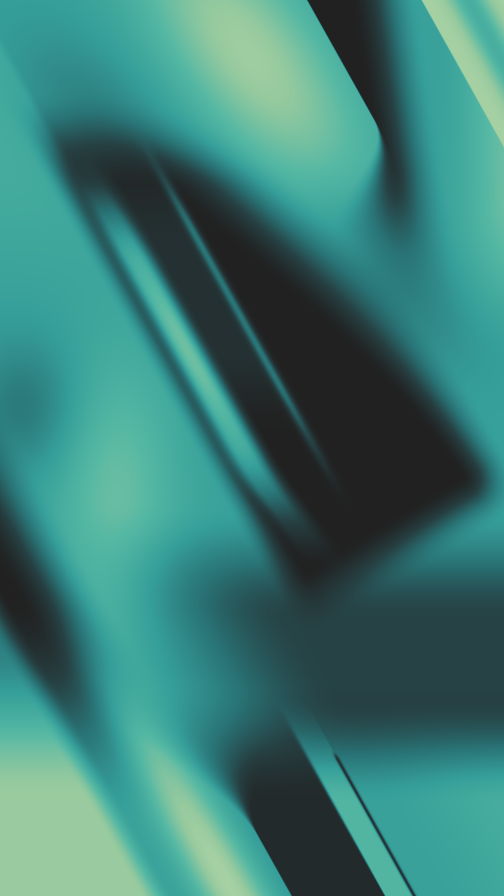
This background is drawn by a Shadertoy shader. Its source:

```glsl
const float SLANT = 0.56;
const float DARK = 0.0;
const float SLATE = 0.21;
const float TEAL = 0.62;
const float CREAM = 1.08;

// Soft elliptical glow, 1 at its centre
float glow(vec2 p, vec2 centre, vec2 radius) {
    vec2 d = (p - centre) / radius;
    return exp(-dot(d, d));
}

// Soft ridge along one axis
float ridge(float x, float centre, float width) {
    float d = (x - centre) / width;
    return exp(-d * d);
}

// Rises from 0 to 1 around an edge
float rise(float x, float edge, float softness) {
    return smoothstep(edge - softness, edge + softness, x);
}

float band(float x, float left, float right, float softLeft, float softRight) {
    return rise(x, left, softLeft) * (1.0 - rise(x, right, softRight));
}

// Charcoal to cream, in steps of 0.2
vec3 palette(float tone) {
    vec3 ramp[7] = vec3[7](
        vec3(0.13, 0.13, 0.13), vec3(0.15, 0.25, 0.26),
        vec3(0.16, 0.45, 0.46), vec3(0.21, 0.62, 0.60),
        vec3(0.33, 0.72, 0.64), vec3(0.59, 0.79, 0.62),
        vec3(0.74, 0.86, 0.68));
    float x = clamp(tone, 0.0, 1.19) * 5.0;
    int i = int(x);
    return mix(ramp[i], ramp[i + 1], fract(x));
}

// Broad light and shade on the left and along the top
float backdrop(vec2 p, vec2 q, float aa) {
    float tone = TEAL;
    tone += 0.24 * glow(p, vec2(0.23, 0.80), vec2(0.12, 0.27));
    tone -= 0.20 * glow(p, vec2(0.05, 0.97), vec2(0.11, 0.13));
    tone += 0.09 * (1.0 - rise(q.x, 0.947, 0.01 + aa)) * rise(q.y, 1.3, 0.2);
    tone -= 0.17 * glow(q, vec2(1.06, 1.52), vec2(0.13, 0.18));
    tone += 0.42 * glow(q, vec2(1.43, 1.67), vec2(0.16, 0.28));
    tone -= 0.18 * glow(q, vec2(1.46, 1.22), vec2(0.12, 0.16));
    tone += 0.28 * rise(p.x, 0.95, 0.09) * rise(q.y, 1.22, 0.17);
    return tone;
}

// Slanted stripes of the upper right corner
float upperStripes(float tone, vec2 q, float aa) {
    float bend = 1.0 - rise(q.y, 1.42, 0.12);
    float right = 1.76 - 0.4 * (1.778 - q.y);
    float stripe = band(q.x, 1.605 - 0.12 * bend, right, aa + 0.09 * bend, 0.07);
    tone = mix(tone, DARK, stripe * rise(q.y, 1.30, 0.16));
    float corner = CREAM - 0.36 * ridge(q.x, 1.925, 0.04);
    return mix(tone, corner, rise(q.x, 1.832, aa));
}

// Shadow band, pale corner and light streak of the lower left
float lowerLeft(float tone, vec2 q) {
    float shadow = (1.0 - rise(q.x, 0.455, 0.09)) * rise(q.y, 0.36, 0.24);
    tone = mix(tone, DARK, shadow);
    float pale = mix(0.45, 1.02, 1.0 - rise(q.y, 0.35, 0.17));
    tone = mix(tone, pale, 1.0 - rise(q.x, 0.31, 0.035));
    float streak = ridge(q.x, 0.465, 0.065) * (1.0 - rise(q.y, 0.32, 0.30));
    return mix(tone, CREAM, streak);
}

// Slate haze, dark beam and teal pool of the lower right
float lowerRight(float tone, vec2 q, float aa) {
    float haze = rise(q.x, 0.70, 0.20) * (1.0 - rise(q.y, 0.665, 0.115));
    tone = mix(tone, SLATE, haze);
    float fuzz = aa + 0.18 * smoothstep(0.12, 0.40, q.y);
    float beam = rise(q.x, 0.579, fuzz) * (1.0 - rise(q.y, 0.31, 0.12));
    tone = mix(tone, 0.06, beam);
    float strip = band(q.x, 0.764, 0.822, aa, aa);
    float pool = TEAL + 0.16 * strip + 0.10 * rise(q.x, 1.0, 0.15);
    float low = 1.0 - rise(q.y, 0.29, 0.11);
    tone = mix(tone, pool, low * rise(q.x, 0.764, aa + 0.02 * q.y));
    float hairline = ridge(q.x, 0.822, 0.003 + 0.5 * aa);
    return mix(tone, 0.1, hairline * (1.0 - rise(q.y, 0.28, 0.01)));
}

// Large dark body with a curved outer edge
float darkBody(float tone, vec2 p, vec2 q) {
    float reach = q.y - 0.8;
    float edge = 1.44 - 0.52 * reach * abs(reach);
    float softness = mix(0.06, 0.15, smoothstep(0.8, 1.5, q.y));
    float body = band(q.x, 0.925, edge, 0.045, softness);
    body *= 1.0 - rise(q.y, 1.50, 0.10);
    body *= rise(q.y - 0.6 * p.x, 0.215, 0.07);
    return mix(tone, DARK, body);
}

// Bright bar, dim channel and thin rim inside the dark body
float glassBar(float tone, vec2 q, float aa) {
    float along = band(q.y, 0.77, 1.38, 0.13, 0.13);
    float s = q.x - 0.035 * (1.0 - rise(q.y, 0.75, 0.12));
    float bar = band(s, 0.942, 1.012, 0.022, 0.025) * along;
    float shine = 0.56 + 0.32 * glow(q, vec2(0.978, 1.08), vec2(0.03, 0.22));
    tone = mix(tone, shine, bar);
    float channel = band(q.x, 1.02, 1.122, 0.02, 0.008);
    tone += 0.10 * channel * band(q.y, 1.0, 1.40, 0.09, 0.12);
    float rim = ridge(q.x, 1.122, 0.009 + aa) * band(q.y, 0.90, 1.42, 0.14, 0.12);
    return mix(tone, 0.48, 0.85 * rim);
}

void mainImage(out vec4 fragColor, in vec2 fragCoord) {
    vec2 p = fragCoord / iResolution.x;
    vec2 q = vec2(p.x + SLANT * p.y, p.y);
    float aa = 1.2 / iResolution.x;

    float tone = backdrop(p, q, aa);
    tone = upperStripes(tone, q, aa);
    tone = lowerLeft(tone, q);
    tone = lowerRight(tone, q, aa);
    tone = darkBody(tone, p, q);
    tone = glassBar(tone, q, aa);
    fragColor = vec4(palette(tone), 1.0);
}
```
